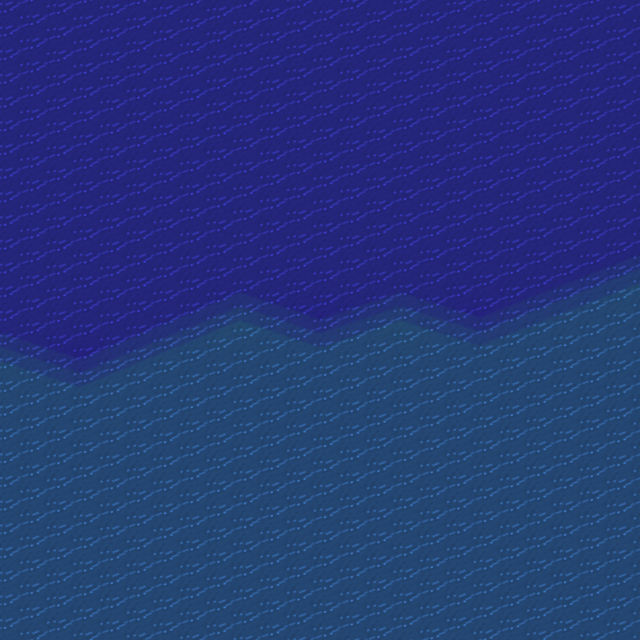
Write a Shadertoy shader that draws this background.

```glsl
#define TILES vec2(24.0, 27.0)
#define LEAN 0.42
#define DASHES 4
#define DOTS 4
#define GRAIN 0.12
#define BAND 0.044
#define EDGE 0.003
#define UPPER vec3(0.137, 0.143, 0.468)
#define LOWER vec3(0.137, 0.268, 0.437)

// Sine-free hash
float hash(vec2 p) {
    vec3 q = fract(p.xyx * 0.1031);
    q += dot(q, q.yzx + 33.33);
    return fract((q.x + q.y) * q.z);
}

// Ridge line through evenly spaced knots
float ridge(float x) {
    float knots[9] = float[9](0.458, 0.417, 0.469, 0.521, 0.479,
                              0.521, 0.482, 0.531, 0.580);
    float s = clamp(x, 0.0, 0.9999) * 8.0;
    int i = int(s);
    return mix(knots[i], knots[i + 1], fract(s));
}

// Smooth noise that repeats with each tile
float tileNoise(vec2 p, vec2 cells) {
    p *= cells;
    vec2 i = floor(p);
    vec2 f = smoothstep(0.0, 1.0, fract(p));
    float a = hash(mod(i, cells));
    float b = hash(mod(i + vec2(1, 0), cells));
    float c = hash(mod(i + vec2(0, 1), cells));
    float d = hash(mod(i + vec2(1, 1), cells));
    return mix(mix(a, b, f.x), mix(c, d, f.x), f.y);
}

// Soft capsule along the lean, wrapped at the tile edges
float fleck(vec2 p, vec2 centre, float reach, float radius) {
    vec2 d = p - centre;
    d -= round(d);
    d.x -= clamp(d.x, -reach, reach);
    d.y = d.y * TILES.x / TILES.y + LEAN * d.x;
    return 1.0 - smoothstep(0.0, radius, length(d));
}

// Dashes gathered in a row, with brighter dots scattered around it
float flecks(vec2 p, float blur) {
    float light = 0.0;
    for (int i = 0; i < DASHES + DOTS; i++) {
        float id = float(i) + 1.0;
        bool isDot = i >= DASHES;
        float size = hash(vec2(id, 29.0));
        float row = hash(vec2(id, 17.0));
        vec2 centre = vec2(fract(id * 0.618 + 0.1), isDot ? row : 0.4 + 0.3 * row);
        float reach = isDot ? 0.01 : 0.03 + 0.07 * size;
        float strength = isDot ? 0.5 + 0.4 * size : 0.28 + 0.16 * size;
        light = max(light, strength * fleck(p, centre, reach, 0.05 + blur));
    }
    return light;
}

void mainImage(out vec4 fragColor, in vec2 fragCoord) {
    vec2 uv = fragCoord / iResolution.xy;

    // Stepped blend between the two fields
    float line = ridge(uv.x);
    float height = uv.y - line;
    float blend = 0.0;
    for (int i = -1; i <= 1; i++) {
        float offset = 0.5 * BAND * float(i);
        blend += smoothstep(-EDGE, EDGE, height - offset) / 3.0;
    }
    vec3 colour = mix(LOWER, UPPER, blend);

    // Richer tint above the valleys and below the peaks
    float bend = line - 0.5 * (ridge(uv.x - 0.06) + ridge(uv.x + 0.06));
    float side = -sign(bend) * BAND * 0.6;
    float tint = clamp(bend * 50.0, -1.0, 1.0) * exp(-abs(height - side) * 50.0);
    colour += tint * vec3(0.0, 0.014, -0.008);

    // Leaning tile texture
    vec2 tile = vec2(uv.x, uv.y - LEAN * uv.x) * TILES;
    float blur = 0.6 * TILES.y / iResolution.y;
    float grain = tileNoise(tile, vec2(7.0, 9.0)) - 0.5;
    float shine = flecks(tile, blur);
    colour *= 1.0 + GRAIN * grain + shine;

    fragColor = vec4(colour, 1.0);
}
```
